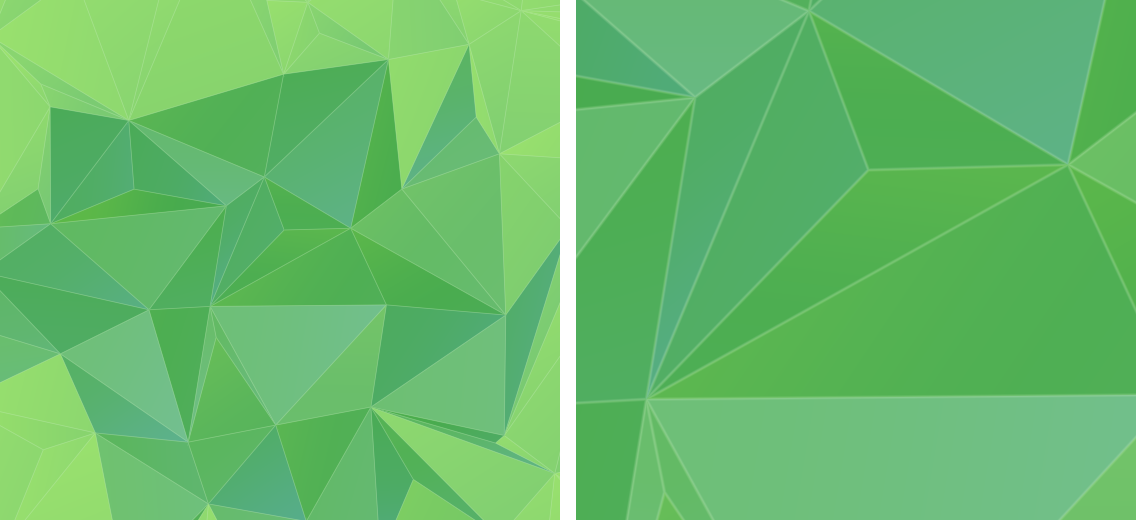
Left: the whole. Right: its middle third, enlarged.
A Shadertoy shader for this background:

```glsl
// Low-poly backdrop: a rotated, jittered lattice cut into triangles, some split
// again into three. Each facet carries its own soft linear gradient: deep green
// to teal in the middle, lime around the rim, with fine pale seams between.

const float CELLS = 5.0;                       // lattice cells per canvas height
const float JITTER = 0.84;                     // below 1 keeps every quad simple
const mat2 TILT = mat2(0.899, 0.438, -0.438, 0.899);
const vec2 CORE = vec2(0.53, 0.41);            // centre of the dark region

float hash(vec2 p) {
    vec3 q = fract(p.xyx * vec3(0.1031, 0.1030, 0.0973));
    q += dot(q, q.yzx + 33.33);
    return fract((q.x + q.y) * q.z);
}

float cross2(vec2 a, vec2 b) { return a.x * b.y - a.y * b.x; }

float area(vec2 a, vec2 b, vec2 c) { return 0.5 * cross2(b - a, c - a); }

// Lattice corner moved at random, in canvas units
vec2 corner(vec2 id) {
    vec2 shift = vec2(hash(id + 3.7), hash(id + 61.3)) - 0.5;
    return TILT * (id + JITTER * shift) / CELLS;
}

// Signed distance to the line ab, positive on its left
float edge(vec2 p, vec2 a, vec2 b) { return cross2(b - a, p - a) / length(b - a); }

// 0 in the dark core, 1 on the light rim
float rimAmount(vec2 c, float wobble) {
    float d = length((c - CORE) / vec2(0.51, 0.50));
    return smoothstep(0.92, 1.07, d + 0.2 * (wobble - 0.5));
}

vec3 darkRamp(float x) {
    vec3 leaf = vec3(0.36, 0.72, 0.28), grass = vec3(0.28, 0.67, 0.30);
    vec3 fern = vec3(0.30, 0.67, 0.38), teal = vec3(0.33, 0.67, 0.55);
    vec3 col = mix(leaf, grass, smoothstep(0.0, 0.35, x));
    col = mix(col, fern, smoothstep(0.3, 0.65, x));
    return mix(col, teal, smoothstep(0.6, 1.0, x));
}

vec3 lightRamp(float x) {
    return mix(vec3(0.60, 0.88, 0.43), vec3(0.46, 0.78, 0.45), clamp(x, 0.0, 1.0));
}

// Gradient colour of one facet
vec3 facetColor(vec2 p, vec2 c, float size, vec2 seed) {
    float tone = hash(seed + 7.1), veil = hash(seed + 19.9);
    float angle = -0.8 + 1.8 * (hash(seed + 41.3) - 0.5);
    float t = clamp(0.5 + dot(p - c, vec2(cos(angle), sin(angle))) / size, 0.0, 1.0);
    vec3 dark = darkRamp(0.62 * tone + 0.36 * t);
    dark = mix(dark, vec3(0.62, 0.86, 0.60), 0.42 * veil * veil);
    vec3 light = lightRamp(0.65 * tone * tone + 0.4 * t - 0.05);
    return mix(dark, light, rimAmount(c, hash(seed + 83.7)));
}

// Adds one counter-clockwise facet, weighted by its pixel coverage
void addFacet(inout vec4 sum, vec2 p, float px, vec2 a, vec2 b, vec2 c, vec2 seed) {
    float inside = min(edge(p, a, b), min(edge(p, b, c), edge(p, c, a)));
    float cover = clamp(0.5 + inside / px, 0.0, 1.0);
    if (cover <= 0.0) return;
    float size = 1.5 * sqrt(2.0 * area(a, b, c));
    vec3 col = facetColor(p, (a + b + c) / 3.0, size, seed);
    float seam = 1.0 - smoothstep(0.0, max(px, 0.0016), abs(inside));
    col = mix(col, vec3(0.78, 0.93, 0.74), 0.3 * seam);
    sum += vec4(col, 1.0) * cover;
}

// Draws a triangle whole, or as a fan of three around an inner point
void addTriangle(inout vec4 sum, vec2 p, float px, vec2 a, vec2 b, vec2 c, vec2 seed) {
    float splitChance = mix(0.13, 0.42, rimAmount((a + b + c) / 3.0, 0.5));
    if (hash(seed + 29.5) > splitChance) {
        addFacet(sum, p, px, a, b, c, seed);
        return;
    }
    vec3 w = 0.15 + vec3(hash(seed + 1.3), hash(seed + 2.9), hash(seed + 5.3));
    vec2 m = (a * w.x + b * w.y + c * w.z) / (w.x + w.y + w.z);
    addFacet(sum, p, px, a, b, m, seed + 101.0);
    addFacet(sum, p, px, b, c, m, seed + 211.0);
    addFacet(sum, p, px, c, a, m, seed + 307.0);
}

// Cuts a lattice quad along the diagonal that leaves valid triangles
void addQuad(inout vec4 sum, vec2 p, float px, vec2 id) {
    vec2 a = corner(id), b = corner(id + vec2(1, 0));
    vec2 c = corner(id + 1.0), d = corner(id + vec2(0, 1));
    float cutAC = min(area(a, b, c), area(a, c, d));
    float cutBD = min(area(a, b, d), area(b, c, d));
    float bias = exp2(3.0 * hash(id + 13.0) - 1.5);
    bool useAC = cutAC > cutBD * bias;
    addTriangle(sum, p, px, a, b, useAC ? c : d, id);
    addTriangle(sum, p, px, useAC ? a : b, c, d, id + 53.0);
}

void mainImage(out vec4 fragColor, in vec2 fragCoord) {
    float px = 1.0 / iResolution.y;
    vec2 p = fragCoord * px;
    vec2 home = floor(transpose(TILT) * p * CELLS);
    vec4 sum = vec4(0.0);
    for (int y = -1; y <= 1; y++)
        for (int x = -1; x <= 1; x++)
            addQuad(sum, p, px, home + vec2(x, y));
    fragColor = vec4(sum.rgb / max(sum.a, 0.001), 1.0);
}
```
